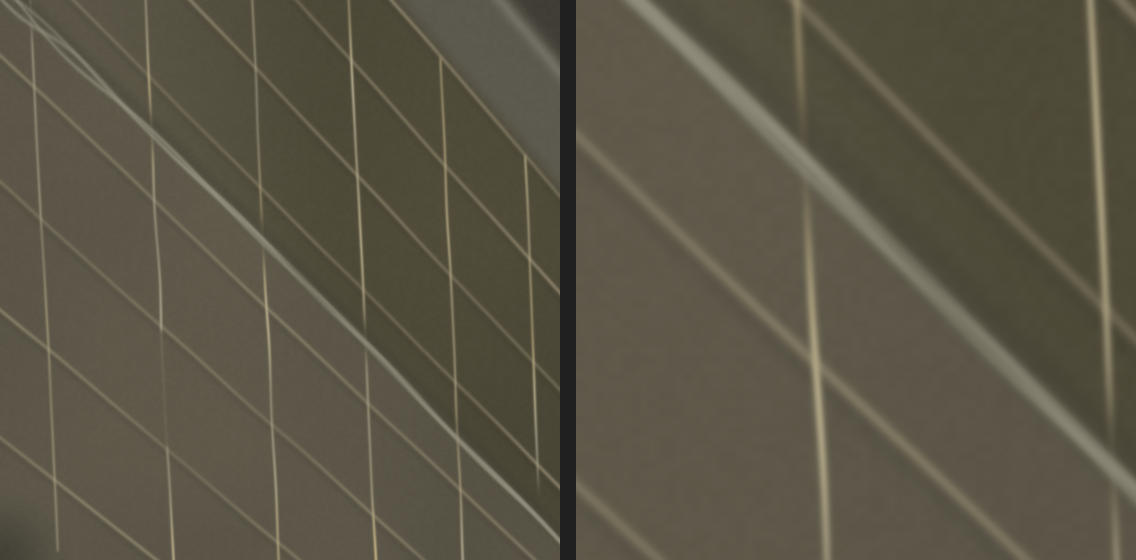
Left: the whole. Right: its middle third, enlarged.
Write a WebGL 2 fragment shader that draws this pattern.

```glsl
#version 300 es
precision highp float;
// Worn netting over dim olive cloth: upright threads crossed by slanted cords.
// Spacing and slope change gradually per repeat; a frayed rope cuts across.
// Threads are soft Gaussian profiles whose strength varies by smooth noise.
#define UPRIGHTS 6
#define SLANTS 8
#define UPRIGHT_WIDTH 0.0029
#define SLANT_WIDTH 0.0037
#define ROPE_WIDTH 0.0038
#define WOBBLE 0.0016
#define WEAR 0.55
#define GRAIN 0.012

uniform vec2 u_resolution;
out vec4 fragColor;

const vec3 CLOTH = vec3(0.362, 0.342, 0.283);
const vec3 OLIVE = vec3(0.308, 0.291, 0.221);
const vec3 GREY_EDGE = vec3(0.360, 0.347, 0.307);
const vec3 SHADE = vec3(0.235, 0.227, 0.195);
const vec3 CORD = vec3(0.535, 0.500, 0.410);
const vec3 THREAD_WARM = vec3(0.730, 0.665, 0.500);
const vec3 THREAD_COOL = vec3(0.620, 0.605, 0.535);

float hash(vec2 p) {
    return fract(sin(dot(p, vec2(127.1, 311.7))) * 43758.5453);
}

float noise(vec2 p) {
    vec2 cell = floor(p), f = fract(p);
    f = f * f * (3.0 - 2.0 * f);
    return mix(mix(hash(cell), hash(cell + vec2(1, 0)), f.x),
               mix(hash(cell + vec2(0, 1)), hash(cell + vec2(1, 1)), f.x), f.y);
}

// Soft thread profile, never thinner than about a pixel
float strand(float d, float width) {
    float w = max(width, 0.7 / min(u_resolution.x, u_resolution.y));
    return exp(-d * d / (w * w));
}

// Height of slanted cord j at x, measured downwards
float slantY(float j, float x) {
    return -0.232 + 0.2005 * j + (1.16 - 0.054 * j) * (x - 0.5);
}

float ropeY(float x) {
    float u = x - 0.5;
    return 0.461 + 0.99 * u + 0.057 * u * u;
}

vec3 background(vec2 p) {
    float aboveRope = smoothstep(-0.03, 0.06, ropeY(p.x) - p.y);
    vec3 col = mix(CLOTH, OLIVE, aboveRope * smoothstep(0.08, 0.62, p.x));
    col *= 1.0 - 0.07 * smoothstep(0.55, 1.1, p.x) * smoothstep(0.4, 1.0, p.y);
    // Pale selvage with a blurred fold and a dark corner beyond it
    col = mix(col, GREY_EDGE, smoothstep(-0.015, 0.045, slantY(0.0, p.x) - p.y));
    float fold = ((p.x - 0.892) * 1.2 - p.y) / 1.56;
    col = mix(col, SHADE, 0.85 * smoothstep(0.0, 0.035, fold));
    col += vec3(0.085, 0.083, 0.083) * strand(fold, 0.011);
    // Shadow in the lower left corner
    col = mix(col, SHADE, 0.8 * smoothstep(0.14, 0.0, length(p - vec2(0, 1))));
    col *= 0.97 + 0.06 * noise(p * 5.0);
    return col + GRAIN * (noise(p * 190.0) - 0.5);
}

vec3 addSlants(vec3 col, vec2 p) {
    for (int k = 0; k < SLANTS; k++) {
        float j = float(k), slope = 1.16 - 0.054 * j;
        float bend = WOBBLE * (noise(vec2(p.x * 9.0, j)) - 0.5) * 2.0;
        float d = (p.y - slantY(j, p.x)) / sqrt(1.0 + slope * slope) + bend;
        float worn = 1.0 - WEAR * noise(vec2(p.x * 6.0, j + 20.0));
        col *= 1.0 - 0.05 * strand(d - 0.008, 0.006);
        col = mix(col, CORD, 0.86 * worn * strand(d, SLANT_WIDTH));
    }
    return col;
}

vec3 addUprights(vec3 col, vec2 p) {
    for (int k = 0; k < UPRIGHTS; k++) {
        float i = float(k);
        float x = 0.079 + 0.213 * i - 0.0079 * i * i + (0.053 - 0.002 * i) * (p.y - 0.5);
        float d = p.x - x + WOBBLE * 2.0 * (noise(vec2(p.y * 8.0, i + 40.0)) - 0.5);
        // Each thread starts at the first cord and slips under the rope
        float visible = smoothstep(-0.004, 0.01, p.y - slantY(0.0, x));
        float hidden = strand(p.y - ropeY(x) + 0.005, 0.042);
        visible *= 1.0 - (i > 3.5 ? 0.3 : 0.88) * hidden;
        // Broken lengths: second thread, end of the last one
        if (k == 1) visible *= 1.0 - 0.8 * smoothstep(0.58, 0.6, p.y) * smoothstep(0.81, 0.79, p.y);
        if (k == 5) visible *= smoothstep(0.9, 0.82, p.y);
        if (k == 0) visible *= smoothstep(0.99, 0.98, p.y) * mix(1.0, 0.6, smoothstep(0.36, 0.43, p.y));
        float worn = 1.0 - WEAR * noise(vec2(p.y * 7.0, i + 60.0));
        vec3 tint = mix(THREAD_WARM, THREAD_COOL, noise(vec2(p.y * 5.0, i + 80.0)));
        col = mix(col, tint, visible * worn * strand(d, UPRIGHT_WIDTH));
    }
    return col;
}

// Three twisting strands, spread apart towards the upper left
vec3 addRope(vec3 col, vec2 p) {
    float spread = 0.0035 + 0.009 * smoothstep(0.3, 0.0, p.x);
    float base = (p.y - ropeY(p.x)) / 1.41;
    col *= 1.0 - 0.1 * strand(base + 0.013, 0.012);
    for (int k = 0; k < 3; k++) {
        float s = float(k);
        float d = base + spread * sin(p.x * (15.0 + 4.0 * s) + s * 2.1);
        float worn = 0.72 - 0.4 * noise(vec2(p.x * 11.0, s + 100.0));
        col = mix(col, THREAD_COOL * 0.93, worn * strand(d, ROPE_WIDTH));
    }
    return col;
}

void main() {
    vec2 p = gl_FragCoord.xy / u_resolution;
    p.y = 1.0 - p.y;
    vec3 col = addSlants(background(p), p);
    col = addUprights(col, p);
    fragColor = vec4(addRope(col, p), 1.0);
}
```
